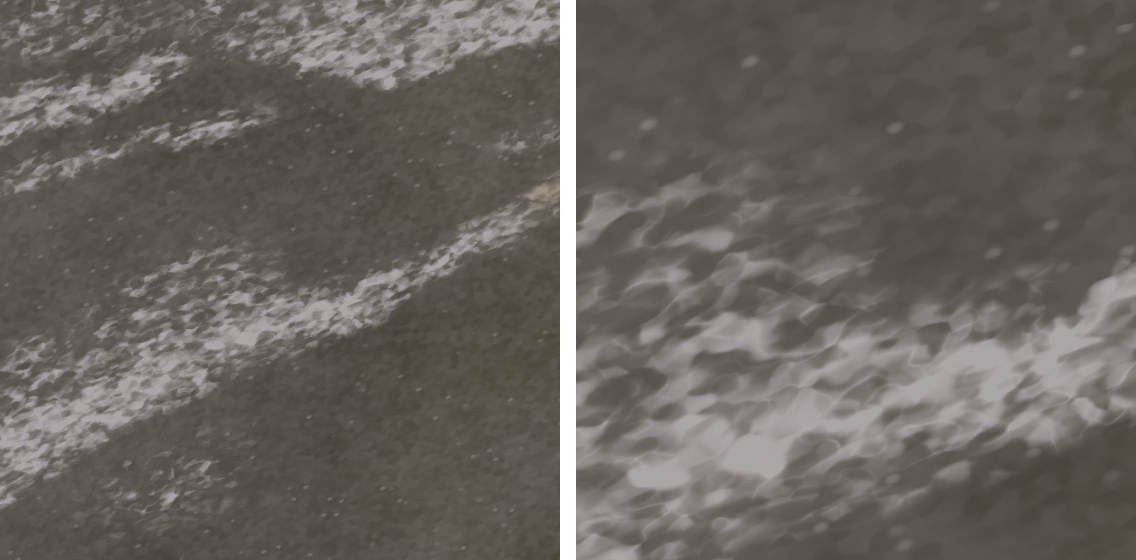
Left, the full canvas; right, a detail of the centre.
Reproduce this texture procedurally as a WebGL 2 fragment shader.

```glsl
#version 300 es
precision highp float;
// Wind-drawn pale foam lying in slanted bands over dark, grainy wet ground.
// Band densities are shaped by soft profiles, then broken into short ragged
// dashes by stretched, blended cellular noise that is bent with layered sines.
uniform vec2 u_resolution;
out vec4 fragColor;

vec2 hash2(vec2 p) {
  vec2 h = vec2(dot(p, vec2(127.1, 311.7)), dot(p, vec2(269.5, 183.3)));
  return fract(sin(h) * 43758.5);
}

// Cellular noise: blended cell value, nearest distance, value of nearest cell
vec3 cellular(vec2 p) {
  vec2 cell = floor(p), local = fract(p);
  float total = 0.0, weights = 0.0, nearest = 8.0, id = 0.0;
  for (int j = -1; j <= 1; j++) {
    for (int i = -1; i <= 1; i++) {
      vec2 offset = vec2(i, j);
      vec2 seed = hash2(cell + offset);
      vec2 d = offset + seed - local;
      float value = fract(seed.x * 17.0 + seed.y * 31.0);
      float weight = exp(-7.0 * dot(d, d));
      total += weight * value;
      weights += weight;
      if (dot(d, d) < nearest) { nearest = dot(d, d); id = value; }
    }
  }
  return vec3(total / weights, sqrt(nearest), id);
}

// Layered sines, roughly -1 to 1
float waves(vec2 p) {
  float sum = 0.0, amp = 0.5;
  for (int i = 0; i < 5; i++) {
    sum += amp * sin(p.x + 1.3 * sin(p.y));
    p = mat2(1.2, 1.3, -1.3, 1.2) * p + 1.7;
    amp *= 0.6;
  }
  return sum;
}

// Short curled dashes, centred on zero
float dashes(vec2 p) {
  p += 0.35 * vec2(waves(p * 0.7), waves(p.yx * 0.7 + 4.0));
  float blobs = cellular(p).x - 0.5;
  float curls = 0.22 - abs(cellular(p * 0.8 + 13.0).x - 0.5);
  return blobs + 0.9 * curls;
}

// Soft band around a centre line with separate reach above and below
float band(float y, float centre, float above, float below) {
  float v = y - centre;
  return 1.0 - smoothstep(0.05, 1.0, abs(v) / (v > 0.0 ? above : below));
}

float patchAt(vec2 p, vec2 centre, vec2 size) {
  vec2 d = (p - centre) / size;
  d.y -= 0.4 * d.x;
  return exp(-dot(d, d));
}

float foamDensity(vec2 p) {
  float x = p.x, y = p.y;
  // Long lower band, thinning to the right, with a ragged fringe above
  float line = 0.17 + 0.49 * x + 0.03 * sin(6.28 * x);
  float taper = smoothstep(0.35, 0.8, x);
  float gap = 1.0 - 0.45 * exp(-pow((x - 0.73) / 0.06, 2.0));
  float total = gap * band(y, line, mix(0.13, 0.06, taper), mix(0.115, 0.055, taper));
  float fringe = band(y, line + 0.09, 0.19, 0.14) * (1.0 - smoothstep(0.3, 0.7, x));
  total = max(total, 0.5 * fringe);
  // Upper left streaks
  float streak = band(y, 0.775 + 0.33 * x, 0.09, 0.055) * (1.0 - smoothstep(0.2, 0.42, x));
  float thin = band(y, 0.67 + 0.24 * x, 0.07, 0.03) * (1.0 - smoothstep(0.38, 0.6, x));
  total = max(total, max(0.92 * streak, 0.62 * thin));
  // Broad upper right sheet with a crisp lower edge
  float edge = 0.845 + 0.25 * max(x - 0.7, 0.0) + 0.11 * max(0.7 - x, 0.0);
  float sheet = smoothstep(-0.015, 0.03, y - edge) * smoothstep(0.15, 0.65, x);
  total = max(total, (0.95 - 1.4 * max(y - edge - 0.04, 0.0)) * sheet);
  // Loose scraps
  total = max(total, 0.5 * patchAt(p, vec2(0.07, 0.95), vec2(0.28, 0.07)));
  total = max(total, 0.4 * patchAt(p, vec2(0.3, 0.13), vec2(0.18, 0.11)));
  return max(total, 0.45 * patchAt(p, vec2(0.95, 0.75), vec2(0.09, 0.03)));
}

vec3 groundColour(vec2 p, vec2 drift) {
  float grain = cellular(drift * vec2(75.0, 120.0)).x - 0.5;
  float mottle = cellular(drift * vec2(22.0, 34.0) + 3.0).x - 0.5;
  float tone = 0.5 + 0.45 * waves(p * 6.0 + 2.0) + 0.5 * mottle + 0.75 * grain;
  vec3 colour = mix(vec3(0.308, 0.288, 0.258), vec3(0.372, 0.352, 0.332), tone);
  float warmth = smoothstep(0.4, 1.0, p.x) * (0.5 + 0.5 * waves(p * 9.0));
  return colour + vec3(0.006, -0.004, -0.02) * warmth + 0.006 * waves(drift * 260.0);
}

void main() {
  vec2 uv = gl_FragCoord.xy / u_resolution;
  float angle = 0.42;
  vec2 along = vec2(cos(angle), sin(angle));
  vec2 drift = vec2(dot(uv, along), dot(uv, vec2(-along.y, along.x)));

  // Foam broken up at two sizes, with slow patchiness
  vec2 bent = uv + vec2(0.0, 0.018 * waves(uv * 13.0));
  float density = foamDensity(bent);
  float broken = 0.9 * dashes(drift * vec2(38.0, 82.0)) + 0.75 * dashes(drift * vec2(72.0, 135.0) + 9.0);
  float patchiness = 0.2 * waves(drift * vec2(11.0, 30.0));
  float presence = smoothstep(0.03, 0.4, density);
  float cover = smoothstep(0.12, 1.45, density + presence * (patchiness + broken));

  // Sparse pale flecks on the bare ground
  vec3 c = cellular(drift * vec2(38.0, 66.0) + 5.0);
  float fleck = smoothstep(0.3, 0.06, c.y) * smoothstep(0.84, 0.97, c.z);

  vec3 colour = groundColour(uv, drift);
  vec3 film = vec3(0.46, 0.44, 0.43);
  vec3 foam = vec3(0.67, 0.65, 0.655);
  float sandy = smoothstep(0.86, 1.0, uv.x) * (1.0 - smoothstep(0.7, 0.78, uv.y));
  foam = mix(foam, vec3(0.6, 0.56, 0.5), sandy);
  colour = mix(colour, film, 0.3 * density);
  colour = mix(colour, foam, max(cover, 0.35 * fleck));
  fragColor = vec4(colour, 1.0);
}
```
